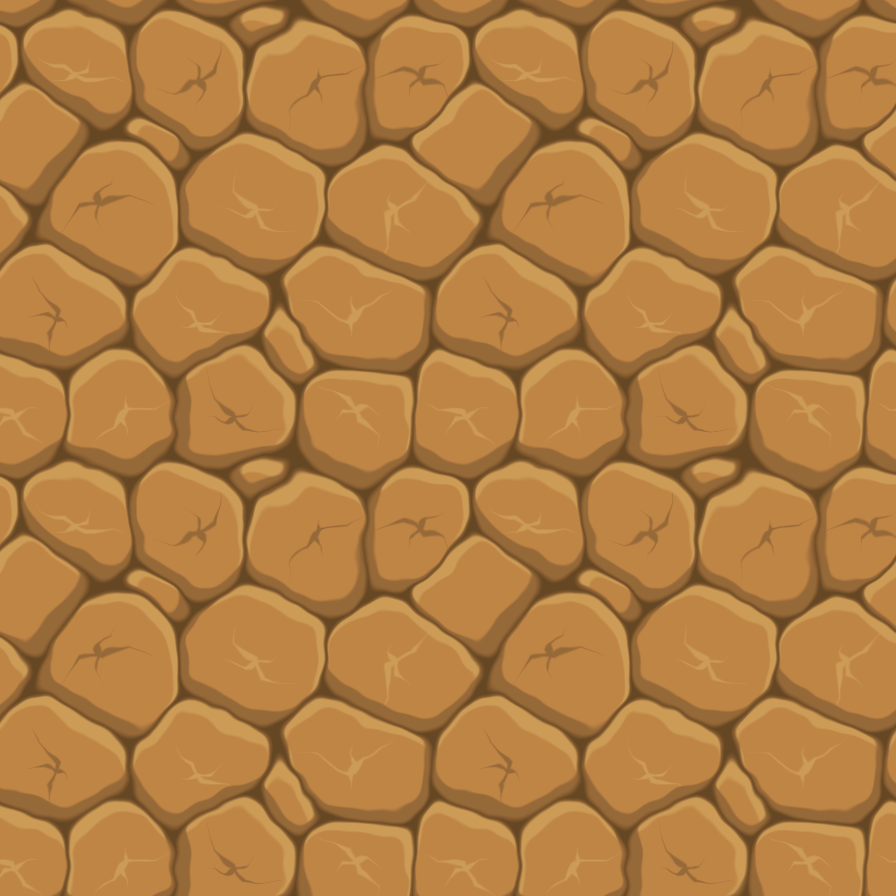
Reproduce this texture procedurally as a three.js fragment shader.

```glsl
// Cartoon sandstone wall: rounded, cracked stones in uneven courses, tiled about twice each way.
varying vec2 vUv;

const float REPEATS = 1.984;

// Courses from the top of a tile down; lengths are in tile units.
const vec4 COURSE_Y = vec4(0.176, 0.465, 0.703, 0.904);
const vec4 COURSE_COUNT = vec4(4.0, 3.0, 3.0, 4.0);
const vec4 COURSE_SHIFT = vec4(0.181, 0.240, 0.121, 0.020);
// Each course has one pebble, wedged between its stones.
const vec4 PEBBLE_SLOT = vec4(1.5, -0.57, 0.62, 2.5);
const vec4 PEBBLE_LIFT = vec4(0.093, 0.175, 0.378, 0.111);
const vec4 PEBBLE_SHRINK = vec4(0.016, -0.002, 0.019, 0.015);

const float JITTER = 0.035;
const float ROUNDNESS = 0.0145;
const float JOINT_WIDTH = 0.0045;
const float SHADE_WIDTH = 0.034;
const float LIGHT_WIDTH = 0.031;
const float CRACK_LENGTH = 0.085;
const float CRACK_WIDTH = 0.010;
const float SOFTNESS = 0.0035;

const vec3 STONE = vec3(0.75, 0.52, 0.27);
const vec3 HIGHLIGHT = vec3(0.80, 0.61, 0.34);
const vec3 SHADE = vec3(0.59, 0.41, 0.22);
const vec3 RIM = vec3(0.51, 0.35, 0.18);
const vec3 GAP = vec3(0.40, 0.28, 0.14);

float hash(vec2 p) {
  return fract(sin(dot(p, vec2(127.1, 311.7))) * 43758.5453);
}

// Value noise that repeats with the tile, from -1 to 1.
float noise(vec2 p, float cells, float seed) {
  p *= cells;
  vec2 i = floor(p), f = fract(p);
  f = f * f * (3.0 - 2.0 * f);
  vec2 a = mod(i, cells) + seed, b = mod(i + 1.0, cells) + seed;
  float low = mix(hash(a), hash(vec2(b.x, a.y)), f.x);
  float high = mix(hash(vec2(a.x, b.y)), hash(b), f.x);
  return 2.0 * mix(low, high, f.y) - 1.0;
}

float pick(vec4 values, float index) {
  return dot(values, vec4(equal(vec4(index), vec4(0.0, 1.0, 2.0, 3.0))));
}

vec2 wrap(vec2 d) { return d - floor(d + 0.5); }

vec2 rotate(vec2 p, float angle) {
  float c = cos(angle), s = sin(angle);
  return vec2(c * p.x - s * p.y, s * p.x + c * p.y);
}

float cover(float d) { return 1.0 - smoothstep(-SOFTNESS, SOFTNESS, d); }

// Centre of a stone and how much it yields to its neighbours.
vec3 stoneSite(float row, float col) {
  float count = pick(COURSE_COUNT, row);
  float pebble = step(count - 0.5, col);
  float slot = mix(col, pick(PEBBLE_SLOT, row), pebble);
  vec2 centre = vec2(pick(COURSE_SHIFT, row) + slot / count,
                     pick(COURSE_Y, row) - pebble * pick(PEBBLE_LIFT, row));
  vec2 offset = vec2(hash(vec2(row, col) + 3.0), hash(vec2(col, row) + 8.0)) - 0.5;
  return vec3(centre + JITTER * (1.0 - pebble) * offset, pebble * pick(PEBBLE_SHRINK, row));
}

// Kinked stroke that tapers to both ends.
float crack(vec2 q, float size, float seed) {
  float t = q.x / size;
  float path = size * (0.5 * abs(fract(t * 0.8 + seed) - 0.5) + 0.25 * t * t - 0.12);
  return abs(q.y - path) - CRACK_WIDTH * (1.0 - abs(t)) * (0.7 + 0.3 * sin(t * 7.0 + seed * 6.0));
}

void main() {
  vec2 tile = vec2(vUv.x, 1.0 - vUv.y) * REPEATS;
  vec2 p = tile + 0.017 * vec2(noise(tile, 9.0, 1.0), noise(tile, 9.0, 31.0))
                + 0.005 * vec2(noise(tile, 26.0, 5.0), noise(tile, 26.0, 47.0));

  // Find the stone that owns this point.
  float best = 100.0;
  vec2 toOwner = vec2(0.0), key = vec2(0.0);
  for (float row = 0.0; row < 4.0; row++) {
    for (float col = 0.0; col < 5.0; col++) {
      if (col > pick(COURSE_COUNT, row)) continue;
      vec3 site = stoneSite(row, col);
      vec2 d = wrap(site.xy - p);
      float power = dot(d, d) + site.z;
      if (power < best) { best = power; toOwner = d; key = vec2(row, col); }
    }
  }

  // Rounded distances to the joint, the shaded bevel and the lit bevel.
  float seed = hash(key + 17.0);
  vec2 light = rotate(vec2(0.0, -1.0), 1.8 * (seed - 0.5));
  vec3 total = vec3(0.0);
  for (float row = 0.0; row < 4.0; row++) {
    for (float col = 0.0; col < 5.0; col++) {
      if (col > pick(COURSE_COUNT, row) || key == vec2(row, col)) continue;
      vec3 site = stoneSite(row, col);
      vec2 d = wrap(site.xy - p), across = d - toOwner;
      float span = max(length(across), 0.001);
      float edge = (dot(d, d) + site.z - best) / (2.0 * span);
      float facing = dot(across, light) / span;
      vec3 inset = vec3(0.0, SHADE_WIDTH * max(-facing, 0.0), LIGHT_WIDTH * max(facing, 0.0));
      total += exp((inset - edge) / ROUNDNESS);
    }
  }
  vec3 depth = -ROUNDNESS * log(total);
  float wobble = 0.006 * noise(tile, 22.0, 71.0);

  // One forked crack per full stone, either lit or dark.
  vec2 q = rotate(-toOwner, 6.2832 * hash(key + 41.0)) + 0.04 * (seed - 0.5);
  float mark = min(crack(q, CRACK_LENGTH, seed), crack(rotate(q, 1.0), 0.5 * CRACK_LENGTH, seed + 0.3));
  float whole = 1.0 - step(pick(COURSE_COUNT, key.x) - 0.5, key.y);
  vec3 markColor = mix(SHADE, HIGHLIGHT, step(0.45, hash(key + 59.0)));

  vec3 color = mix(STONE, markColor, whole * cover(mark));
  color = mix(color, HIGHLIGHT, cover(depth.z + wobble));
  color = mix(color, SHADE, cover(depth.y - wobble));
  color = mix(color, RIM, cover(depth.x - JOINT_WIDTH));
  color = mix(color, GAP, cover(depth.x));
  gl_FragColor = vec4(color, 1.0);
}
```
